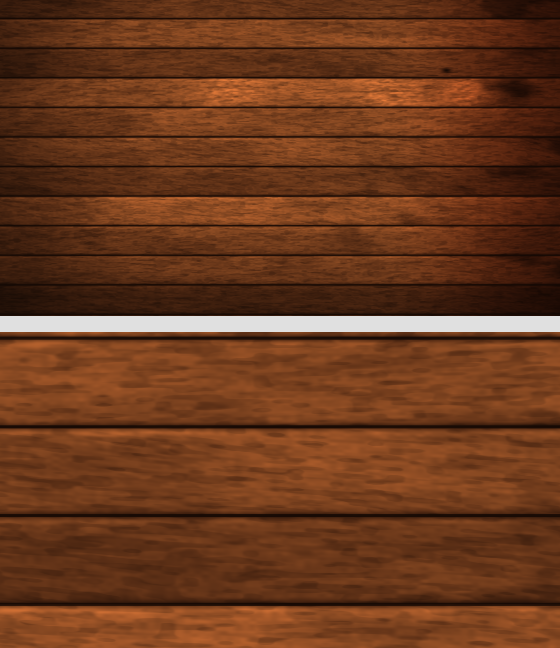
Top: the whole. Bottom: its middle third, enlarged.
A Shadertoy shader for this texture:

```glsl
// Horizontal reddish-brown timber planks with fine grain, dark seams and vignetted light.
#define PITCH 0.0936
#define FIRST_SEAM 0.0050
#define SEAM_HALF_WIDTH 0.0015
#define SHADOW_WIDTH 0.0046
#define GRAIN_DEPTH 0.40
#define PORE_DEPTH 0.24
#define MOTTLE_DEPTH 0.30
#define STAIN_DEPTH 0.42
#define DEEP_TINT vec3(1.00, 0.46, 0.20)
#define PALE_TINT vec3(1.00, 0.535, 0.25)
#define RED_TINT vec3(1.08, 0.85, 0.76)
#define SEAM_COLOR vec3(0.080, 0.034, 0.015)

// Brightness of each plank, from the bottom up
const float TONES[11] = float[](0.36, 0.50, 0.48, 0.55, 0.39, 0.47,
                                0.50, 0.56, 0.39, 0.55, 0.46);

float hash(vec2 p) {
    vec3 q = fract(vec3(p.xyx) * 0.1031);
    q += dot(q, q.yzx + 33.33);
    return fract((q.x + q.y) * q.z);
}

float noise(vec2 p) {
    vec2 i = floor(p), f = fract(p);
    f = f * f * (3.0 - 2.0 * f);
    return mix(mix(hash(i), hash(i + vec2(1, 0)), f.x),
               mix(hash(i + vec2(0, 1)), hash(i + vec2(1, 1)), f.x), f.y);
}

float fbm(vec2 p) {
    float sum = 0.0, weight = 0.5;
    for (int i = 0; i < 4; i++) {
        sum += weight * noise(p);
        p = p * 2.03 + 17.1;
        weight *= 0.5;
    }
    return sum / 0.9375;
}

// Soft elliptical spot
float spot(vec2 p, vec2 center, vec2 radius) {
    vec2 d = (p - center) / radius;
    return exp(-dot(d, d));
}

// Shading factor of fine fibers and short, crisp pores on a wavering slant
float woodGrain(vec2 p, float id) {
    vec2 shift = vec2(id * 13.7 + 40.0, id * 7.3 + 30.0);
    float slope = (hash(vec2(id + 5.0, 2.0)) - 0.5) * 0.14;
    p.y += slope * p.x + 0.020 * (noise(p * vec2(4.0, 8.0) + shift) - 0.5);
    float broad = noise(p * vec2(6.0, 75.0) + shift);
    float fiber = noise(p * vec2(45.0, 270.0) + shift * 1.7);
    float fleck = noise(p * vec2(130.0, 280.0) + shift * 2.3);
    float coarsePores = smoothstep(0.52, 0.74, noise(p * vec2(26.0, 165.0) + shift * 1.3));
    float finePores = smoothstep(0.55, 0.78, noise(p * vec2(48.0, 215.0) + shift * 2.9));
    float fibers = 0.34 * broad + 0.36 * fiber + 0.30 * fleck - 0.5;
    float pores = 0.6 * coarsePores + 0.55 * finePores - 0.36;
    return (1.0 + GRAIN_DEPTH * fibers) * (1.0 - PORE_DEPTH * pores);
}

// Bright middle, falling off to the sides, top and bottom
float lighting(vec2 uv) {
    float left = 1.0 - smoothstep(-0.12, 0.34, uv.x);
    float right = smoothstep(0.70, 1.07, uv.x);
    float bottom = 1.0 - smoothstep(-0.14, 0.42, uv.y);
    float top = smoothstep(0.72, 1.15, uv.y);
    return (1.0 - 0.56 * left) * (1.0 - 0.62 * right)
         * (1.0 - 0.44 * bottom) * (1.0 - 0.32 * top) * 1.01;
}

void mainImage(out vec4 fragColor, in vec2 fragCoord) {
    vec2 uv = fragCoord / iResolution.xy;
    vec2 p = fragCoord / iResolution.y;
    float pixel = 1.0 / iResolution.y;

    // Plank index and distance to the nearest seam
    float row = (p.y - FIRST_SEAM) / PITCH;
    float id = floor(row);
    float across = row - id;
    float seamDistance = min(across, 1.0 - across) * PITCH;
    float tone = TONES[int(clamp(id, 0.0, 10.0))];

    // Grain, mottling and dark stains that gather toward the right
    float mottle = fbm(p * vec2(4.0, 14.0) + id * 9.1 + 20.0) - 0.5;
    float stainNoise = fbm(p * vec2(5.0, 11.0) + id * 21.7 + 60.0);
    float stain = smoothstep(0.54, 0.80, stainNoise) * mix(0.3, 1.0, smoothstep(0.4, 0.9, uv.x));
    float value = tone * lighting(uv) * woodGrain(p, id);
    value *= (1.0 + MOTTLE_DEPTH * mottle) * (1.0 - STAIN_DEPTH * stain);

    // Worn sheen on the brightest plank, broken up by short ripples
    if (id == 7.0) {
        float sheen = spot(p, vec2(0.73, 0.71), vec2(0.12, 0.06))
                    + spot(p, vec2(1.24, 0.71), vec2(0.09, 0.06))
                    + spot(p, vec2(1.47, 0.71), vec2(0.06, 0.06));
        value *= 1.0 + sheen * (0.08 + 0.45 * noise(p * vec2(75.0, 170.0)));
        value *= 1.0 - 0.45 * spot(p, vec2(1.63, 0.71), vec2(0.06, 0.05));
    }

    // A small knot
    value *= 1.0 - 0.75 * spot(p, vec2(1.413, 0.777), vec2(0.014, 0.008));

    // Worn, lit upper edge and soft shadow beside each seam
    float edgeWear = noise(vec2(p.x * 14.0, id * 5.3 + 70.0));
    value *= 1.0 + 0.08 * smoothstep(0.7, 0.94, across) - 0.07 * smoothstep(0.3, 0.0, across);
    value *= 1.0 + 0.30 * edgeWear * smoothstep(0.88, 0.94, across);
    value *= 1.0 - 0.45 * exp(-pow(seamDistance / SHADOW_WIDTH, 2.0));

    // Wood colour, warmer at the right side
    vec3 color = value * mix(DEEP_TINT, PALE_TINT, clamp(value / 0.50, 0.0, 1.0));
    color *= mix(vec3(1.0), RED_TINT, smoothstep(0.65, 1.0, uv.x));

    // Dark seam line, fading a little along its length
    float seam = 1.0 - smoothstep(SEAM_HALF_WIDTH - pixel * 0.5, SEAM_HALF_WIDTH + pixel * 0.7, seamDistance);
    seam *= 0.80 + 0.18 * noise(vec2(p.x * 9.0, floor(row + 0.5) * 3.7 + 8.0));
    fragColor = vec4(clamp(mix(color, SEAM_COLOR, seam), 0.0, 1.0), 1.0);
}
```
